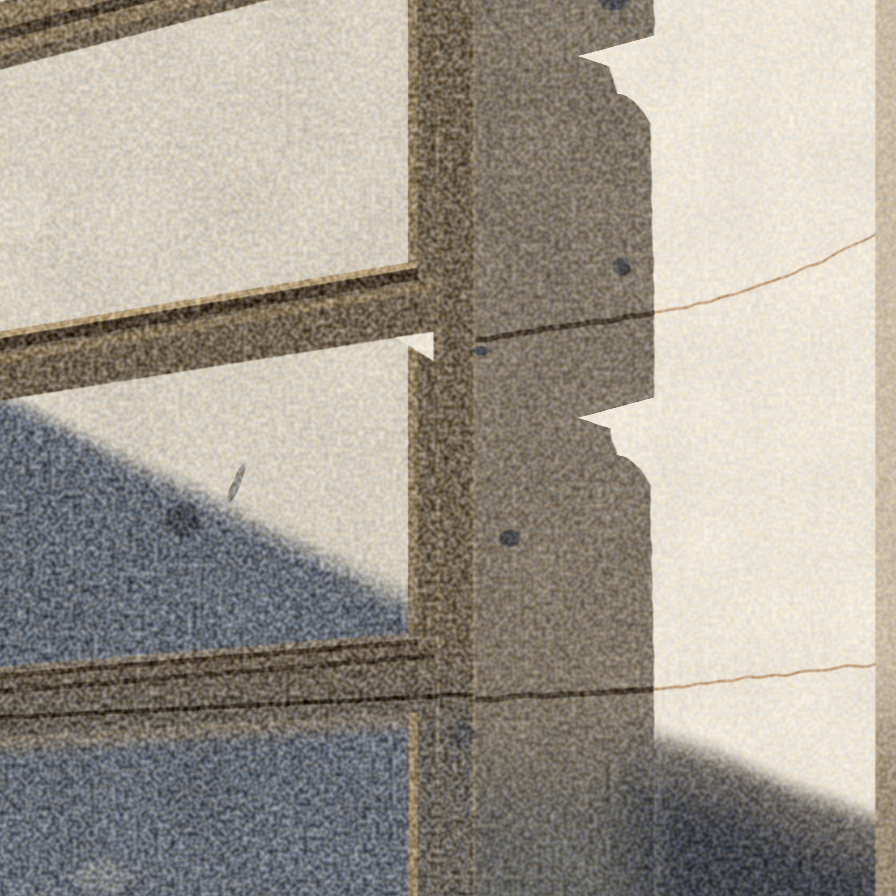
Write a Shadertoy shader that draws this texture.

```glsl
const vec3 SUN = vec3(.925, .897, .842);
const vec3 BLOCK_SUN = vec3(.835, .805, .748);
const vec3 WARM_SHADE = vec3(.505, .465, .41);
const vec3 BROWN = vec3(.44, .39, .32);
const vec3 DARK = vec3(.25, .21, .16);
const vec3 TAN = vec3(.64, .56, .43);
const vec3 COOL_SHADE = vec3(.40, .42, .455);
const vec3 DEEP_SHADE = vec3(.26, .27, .295);
const float SOFT = .0017;  // half width of smoothed edges
const float BLOCK_X = .456, BEVEL_X = .466, REVEAL_X = .484;
const float PILASTER_X = .529, RETURN_X = .977;
const float COURSE = .4037;  // height of one cast-shadow repeat
const float FIRST_TIP = .0625;
const float GRAIN = .23;

vec2 hashGradient(vec2 cell) {
    vec3 h = fract(cell.xyx * vec3(.1031, .103, .0973));
    h += dot(h, h.yzx + 33.33);
    float angle = 6.2832 * fract((h.x + h.y) * h.z);
    return vec2(cos(angle), sin(angle));
}

float noise(vec2 p) {
    vec2 i = floor(p), f = p - i, u = f * f * (3. - 2. * f), e = vec2(0, 1);
    float a = dot(hashGradient(i), f);
    float b = dot(hashGradient(i + e.yx), f - e.yx);
    float c = dot(hashGradient(i + e.xy), f - e.xy);
    float d = dot(hashGradient(i + e.yy), f - e.yy);
    return mix(mix(a, b, u.x), mix(c, d, u.x), u.y);
}

float past(float d) { return smoothstep(-SOFT, SOFT, d); }
float band(float d, float lo, float hi) { return past(d - lo) * past(hi - d); }
float stroke(float d, float w) { return past(w - abs(d)); }
float below(vec2 p, float start, float slope) { return p.y - start - slope * p.x; }

float spot(vec2 p, float x, float y, float rx, float ry) {
    float r = length((p - vec2(x, y)) / vec2(rx, ry));
    return smoothstep(1.2, .8, r + .3 * noise(p * 70.));
}

// Right limit of the shadow thrown by the cornice profile
float castEdge(float y) {
    float t = mod(min(y, .84) - FIRST_TIP, COURSE);
    float x = .645 + .036 * min(t / .012, 1.) + .008 * smoothstep(.012, .045, t);
    x += .037 * sqrt(clamp((t - .042) / .034, 0., 1.));
    x += .004 * smoothstep(.08, .3, t);
    return x - .085 * max(t - .381, 0.) / (COURSE - .381);
}

vec3 pilaster(vec2 p) {
    float blur = noise(p * 14.);
    float shade = past(castEdge(p.y) + .002 * noise(p * 60.) - p.x);
    vec3 shadow = mix(WARM_SHADE, vec3(.4, .395, .38), smoothstep(.77, .97, p.y));
    vec3 c = mix(SUN * (1. + .035 * blur), shadow * (1. + .09 * blur), shade);
    // Low soft shadow over the sunlit side
    float depth = below(p, .539, .38) + .01 * blur;
    vec3 low = mix(vec3(.43, .41, .39), DEEP_SHADE, smoothstep(.01, .1, depth));
    c = mix(c, low, smoothstep(-.018, .026, depth) * smoothstep(.65, .76, p.x));
    // Mortar joints
    float bend = max(p.x - .72, 0.);
    float wave = .004 * noise(p * vec2(45, 8));
    float upper = below(p, .459, -.15) + .78 * bend * bend + wave;
    float lower = below(p, .810, -.055) + .06 * bend + wave;
    float joint = stroke(min(abs(upper), abs(lower)), mix(.0015, .0033, shade));
    c = mix(c, mix(vec3(.72, .57, .42), DARK, shade), .85 * joint);
    // Narrow return at the far side
    vec3 side = mix(vec3(.8, .74, .66), vec3(.61, .55, .47), smoothstep(.72, .9, p.y));
    return mix(c, side, past(p.x - RETURN_X));
}

vec3 blocks(vec2 p) {
    float top1 = below(p, .078, -.26), base1 = below(p, .371, -.169);
    float top2 = below(p, .447, -.159), base2 = below(p, .748, -.083);
    float top3 = below(p, .823, -.06), seam = below(p, .801, -.049);
    float face = past(BLOCK_X - p.x), bevel = band(p.x, BLOCK_X, BEVEL_X);
    float inner = past(BEVEL_X - p.x), reveal = past(REVEAL_X - p.x);
    float mottle = noise(p * 11.);
    vec3 lit = BLOCK_SUN * (1. + .05 * mottle);
    // Recess and its arris
    vec3 c = mix(BROWN, vec3(.41, .39, .36), smoothstep(.68, .85, p.y));
    c = mix(c, TAN, .35 * stroke(p.x - .489, .0015));
    // Upper moulding and first block
    c = mix(c, DARK, .75 * band(top1, -.046, -.032) * inner);
    c = mix(c, TAN, .55 * (band(top1, -.032, -.016) + band(top1, -.072, -.046)) * inner);
    c = mix(c, lit, past(-top1 - .076) * inner);
    float row = past(top1) * past(-base1);
    c = mix(c, lit, row * face);
    c = mix(c, TAN * .88, row * bevel);
    c = mix(c, TAN * 1.1, band(base1, -.001, .007) * inner);
    c = mix(c, DARK * 1.15, band(base1, .007, .02) * inner);
    c = mix(c, TAN * .9, .75 * band(base1, .024, .035) * reveal);
    // Second block crossed by the diagonal shadow
    float diagonal = below(p, .439, .475) + .006 * mottle;
    float shaded = smoothstep(-.012, .021 + .05 * p.x, diagonal);
    vec3 cool = COOL_SHADE * (1. + .1 * mottle);
    row = past(top2) * past(-base2);
    c = mix(c, mix(lit, cool, shaded), row * face);
    c = mix(c, mix(TAN * .88, BROWN * 1.2, smoothstep(.58, .72, p.y)), row * bevel);
    float corner = past(top2) * past(-below(p, .103, .62));
    c = mix(c, SUN, corner * reveal * past(p.x - .44));
    // Stepped ledge and seam
    c = mix(c, WARM_SHADE, band(base2, -.004, .004) * inner);
    c = mix(c, DARK * 1.15, band(base2, .004, .01) * inner);
    c = mix(c, DARK, .85 * stroke(base2 - .024, .003) * reveal);
    c = mix(c, DARK * .85, stroke(seam, .0025));
    // Third block
    c = mix(c, mix(WARM_SHADE, cool, smoothstep(0., .03, top3)), past(top3) * face);
    return mix(c, TAN * .95, past(top3) * bevel);
}

void mainImage(out vec4 fragColor, in vec2 fragCoord) {
    vec2 p = fragCoord / iResolution.xy;
    p.y = 1. - p.y;  // depth measured downward
    float right = past(p.x - PILASTER_X);
    vec3 c = mix(blocks(p), pilaster(p), right);
    c = mix(c, TAN, .5 * stroke(p.x - PILASTER_X, .0018));
    // Stains and pale patches
    float stain = spot(p, .203, .581, .019, .019) + spot(p, .569, .601, .012, .009);
    stain += spot(p, .694, .298, .01, .01) + spot(p, .686, .002, .017, .009);
    stain += .7 * spot(p, .516, .82, .014, .014) + spot(p, .537, .391, .01, .005);
    stain += .6 * spot(p + vec2(.4 * (p.y - .541), 0), .263, .541, .005, .022);
    c = mix(c, DEEP_SHADE, .8 * stain);
    c = mix(c, SUN, .35 * spot(p, .02, .235, .035, .035));
    c = mix(c, vec3(.57), .6 * spot(p, .115, .978, .03, .018));
    // Stone grain, stronger in shade and on the blocks
    float grain = noise(p * 210.) + .6 * noise(p * 107. + 19.);
    float strength = GRAIN * mix(1., .3, smoothstep(.45, .9, c.g));
    c += strength * mix(1.15, .8, right) * grain;
    c += .07 * noise(p * 160. + 57.) * vec3(.5, .1, -.8);
    fragColor = vec4(clamp(c, 0., 1.), 1);
}
```
